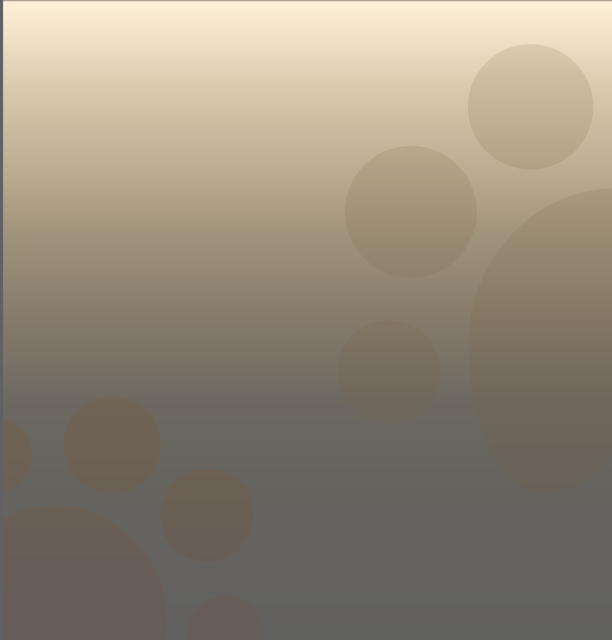
Write a Shadertoy shader that draws this background.

```glsl
const int STOPS = 10;

// Vertical gradient, depth 0 at the top and 1 at the bottom
vec3 backdrop(float depth) {
    vec4 stops[STOPS] = vec4[STOPS](
        vec4(1.00, 0.94, 0.85, 0.00), vec4(0.955, 0.895, 0.795, 0.045),
        vec4(0.85, 0.79, 0.68, 0.14), vec4(0.75, 0.69, 0.585, 0.25),
        vec4(0.67, 0.61, 0.51, 0.33), vec4(0.625, 0.575, 0.485, 0.37),
        vec4(0.515, 0.475, 0.415, 0.51), vec4(0.425, 0.41, 0.38, 0.63),
        vec4(0.40, 0.39, 0.37, 0.76), vec4(0.38, 0.38, 0.375, 1.00));
    vec3 color = stops[0].rgb;
    for (int i = 1; i < STOPS; i++) {
        float blend = (depth - stops[i - 1].w) / (stops[i].w - stops[i - 1].w);
        color = mix(color, stops[i].rgb, clamp(blend, 0.0, 1.0));
    }
    return color;
}

float ellipseDist(vec2 p, vec2 center, vec2 radii) {
    return (length((p - center) / radii) - 1.0) * min(radii.x, radii.y);
}

// Nearest of four round toes, each given as center and radius
float toesDist(vec2 p, vec3 toes[4]) {
    float d = 1e3;
    for (int i = 0; i < 4; i++) d = min(d, length(p - toes[i].xy) - toes[i].z);
    return d;
}

// Broad dome above, narrowing to an off-center rounded tip below
float taperedPadDist(vec2 p, float waist) {
    if (p.y > waist) return ellipseDist(p, vec2(0.9635, waist), vec2(0.232, 0.246));
    float halfWidth = p.x < 0.849 ? 0.117 : 0.1575;
    return ellipseDist(p, vec2(0.849, waist), vec2(halfWidth, 0.2305));
}

float coverage(float dist, float pixel) {
    return 1.0 - smoothstep(-0.75 * pixel, 0.75 * pixel, dist);
}

void mainImage(out vec4 fragColor, in vec2 fragCoord) {
    vec2 p = fragCoord / iResolution.y;
    float pixel = 1.0 / iResolution.y;
    vec3 color = backdrop(1.0 - p.y);

    // Upper paw, running off the right side
    vec3 upperToes[4] = vec3[4](
        vec3(0.829, 0.833, 0.098), vec3(0.642, 0.669, 0.103),
        vec3(0.608, 0.419, 0.0805), vec3(1.3, 0.8, 0.09));
    float upperPaw = min(toesDist(p, upperToes), taperedPadDist(p, 0.46));
    vec3 tan_ = vec3(0.46, 0.36, 0.23);
    color = mix(color, tan_, 0.15 * coverage(upperPaw, pixel));

    // Lower paw, redder toward the bottom
    vec3 lowerToes[4] = vec3[4](
        vec3(0.175, 0.305, 0.0765), vec3(0.3235, 0.195, 0.073),
        vec3(-0.009, 0.289, 0.0585), vec3(0.352, 0.010, 0.060));
    float lowerPad = ellipseDist(p, vec2(0.085, 0.029), vec2(0.176, 0.182));
    float lowerPaw = min(toesDist(p, lowerToes), lowerPad);
    vec3 umber = mix(vec3(0.46, 0.30, 0.25), vec3(0.48, 0.34, 0.20),
                     smoothstep(0.05, 0.3, p.y));
    color = mix(color, umber, 0.25 * coverage(lowerPaw, pixel));

    // Thin edges along the top and left
    color = mix(color, vec3(0.68, 0.63, 0.56), coverage(1.0 - p.y - 0.002, pixel));
    color = mix(color, vec3(0.38, 0.38, 0.39), coverage(p.x - 0.0048, pixel));

    fragColor = vec4(color, 1.0);
}
```
